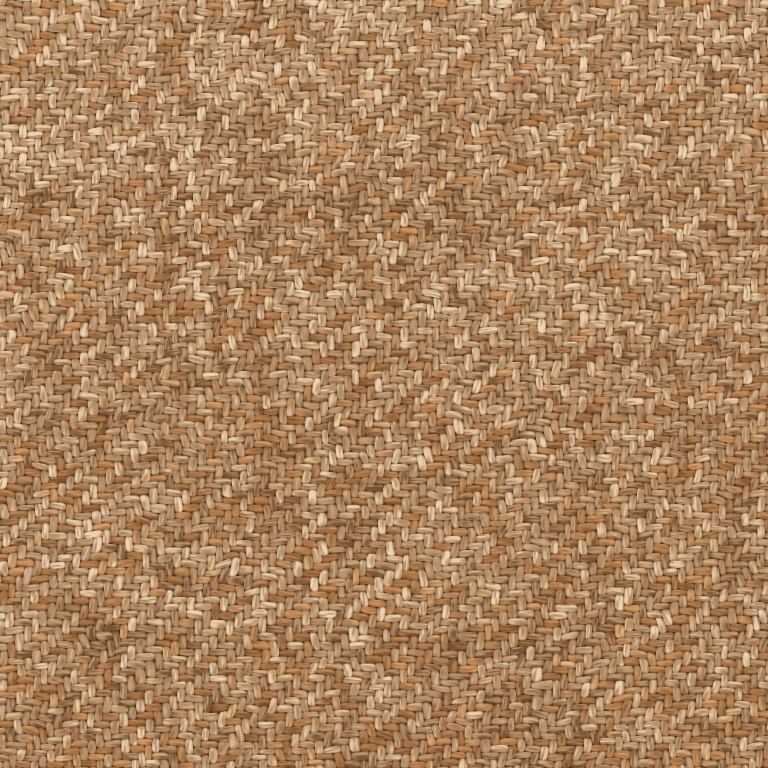
Reproduce this texture procedurally as a WebGL 2 fragment shader.

```glsl
#version 300 es
precision highp float;

uniform vec2 u_resolution;
out vec4 fragColor;

// Weave
const vec2 THREADS = vec2(94.0, 108.0);   // warp threads across, weft threads down
const float TWILL = 4.0;                  // over two, under two
const float WOBBLE = 0.42;                // drift of the threads, in thread widths
const float SLANT = 0.09;                 // random tilt of each float
const float FIBRES = 4.5;                 // fibres across one thread
const int SAMPLES = 3;                    // antialiasing grid per side

// Variation
const float FLOAT_VARIATION = 0.42;
const float THREAD_VARIATION = 0.16;
const float FIBRE_CONTRAST = 0.62;
const float RUST_AMOUNT = 0.75;

// Colours
const vec3 GAP = vec3(0.27, 0.16, 0.08);
const vec3 BROWN = vec3(0.46, 0.31, 0.19);
const vec3 TAN = vec3(0.69, 0.535, 0.39);
const vec3 STRAW = vec3(0.88, 0.78, 0.65);
const vec3 RUST = vec3(0.62, 0.405, 0.225);

float hash(vec2 p) {
    vec3 q = fract(vec3(p.xyx) * 0.1031);
    q += dot(q, q.yzx + 33.33);
    return fract((q.x + q.y) * q.z);
}

float noise(vec2 p) {
    vec2 i = floor(p), f = fract(p);
    f = f * f * (3.0 - 2.0 * f);
    return mix(mix(hash(i), hash(i + vec2(1, 0)), f.x),
               mix(hash(i + vec2(0, 1)), hash(i + vec2(1, 1)), f.x), f.y);
}

// Rounded top of a float: across in -0.5..0.5, along in -1..1
float floatHeight(float across, float along, vec2 id) {
    float u = 2.0 * across + SLANT * 4.0 * (hash(id + 3.7) - 0.5) * along;
    float lift = 0.16 * (hash(id + 8.1) - 0.5);
    return 1.0 + lift - 0.6 * u * u - 0.6 * pow(abs(along), 4.0);
}

// Brightness of a float, from its dye and its twisted fibres
float floatTone(float across, float along, vec2 id) {
    float twist = (hash(id + 5.3) - 0.3) * 1.1;
    vec2 grain = vec2(across * FIBRES + twist * along, along * 0.9);
    float fibre = noise(grain + 40.0 * hash(id + 1.9));
    return 0.5 + FLOAT_VARIATION * (hash(id) - 0.5)
               + THREAD_VARIATION * (hash(vec2(id.x, 71.0)) - 0.5)
               + FIBRE_CONTRAST * (fibre - 0.5);
}

vec3 weave(vec2 uv) {
    // Uneven thread spacing
    vec2 p = uv * THREADS;
    p += WOBBLE * (vec2(noise(p * 0.31), noise(p * 0.31 + 57.0)) - 0.5) * 2.0;
    p += WOBBLE * 2.0 * (vec2(noise(p * 0.06 + 19.0), noise(p * 0.06 + 83.0)) - 0.5);

    // Twill floats step one thread per row, rising to the right
    vec2 thread = floor(p);
    vec2 across = fract(p) - 0.5;
    float warpPhase = thread.x - p.y + 2.0;
    float weftPhase = p.x - thread.y - 1.0;
    float warpAlong = mod(warpPhase, TWILL) - 2.0;
    float weftAlong = mod(weftPhase, TWILL) - 2.0;
    vec2 warpId = vec2(thread.x, floor(warpPhase / TWILL)) + 150.0;
    vec2 weftId = vec2(thread.y, floor(weftPhase / TWILL)) + 450.0;

    // The higher thread is seen
    float warpHeight = floatHeight(across.x, warpAlong, warpId);
    float weftHeight = floatHeight(across.y, weftAlong, weftId);
    bool warpOnTop = warpHeight > weftHeight;
    float height = max(warpHeight, weftHeight);
    vec2 id = warpOnTop ? warpId : weftId;
    float tone = warpOnTop ? floatTone(across.x, warpAlong, warpId) + 0.03
                           : floatTone(across.y, weftAlong, weftId) - 0.02;

    // Light from the upper left, and slow changes over the cloth
    tone += warpOnTop ? -0.14 * across.x : 0.28 * across.y;
    tone += 0.12 * (noise(uv * 7.0) - 0.5) + 0.08 * (uv.y - 0.5);

    vec3 color = mix(BROWN, TAN, smoothstep(0.0, 0.5, tone));
    color = mix(color, STRAW, smoothstep(0.48, 0.98, tone));

    // Rust dye, stronger on the weft and low on the cloth
    float dye = hash(id + 12.4) + (warpOnTop ? -0.15 : 0.1) + 0.15 * (0.5 - uv.y);
    vec3 rust = RUST * (0.75 + 0.5 * tone);
    color = mix(color, rust, RUST_AMOUNT * smoothstep(0.55, 1.0, dye));

    // Shaded edges and open holes
    color *= mix(0.74, 1.06, smoothstep(0.2, 0.75, height));
    return mix(GAP, color, smoothstep(-0.1, 0.36, height));
}

void main() {
    vec3 sum = vec3(0.0);
    for (int y = 0; y < SAMPLES; y++) {
        for (int x = 0; x < SAMPLES; x++) {
            vec2 offset = (vec2(x, y) + 0.5) / float(SAMPLES) - 0.5;
            sum += weave((gl_FragCoord.xy + offset) / u_resolution);
        }
    }
    fragColor = vec4(sum / float(SAMPLES * SAMPLES), 1.0);
}
```
